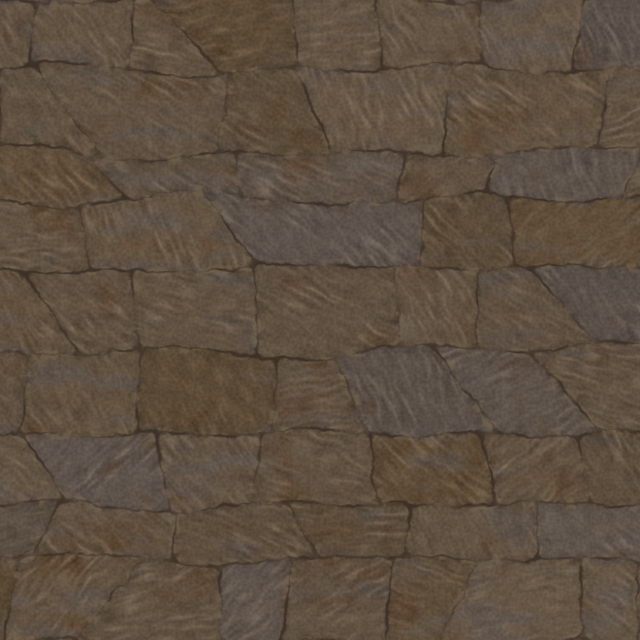
Reproduce this texture procedurally as a WebGL 2 fragment shader.

```glsl
#version 300 es
precision highp float;
// Weathered wall of rough stones laid in uneven courses with slanted joints.
// Courses and stones come from jittered edges; gradient noise adds chisel
// marks, mineral stains, grain and broken mortar along the joints.
uniform vec2 u_resolution;
out vec4 fragColor;

const float COURSES = 9.0;
const float STONE_WIDTH = 0.165;
const vec3 BROWN = vec3(0.388, 0.326, 0.262);
const vec3 OCHRE = vec3(0.358, 0.287, 0.203);
const vec3 SLATE = vec3(0.362, 0.324, 0.298);
const vec3 RUST = vec3(0.345, 0.245, 0.160);
const vec3 JOINT = vec3(0.225, 0.180, 0.145);
const vec3 MORTAR = vec3(0.475, 0.405, 0.320);

vec2 hash2(vec2 p) {
  vec3 q = fract(p.xyx * vec3(0.1031, 0.1030, 0.0973));
  q += dot(q, q.yzx + 33.33);
  return fract((q.xx + q.yz) * q.zy);
}

float cornerSlope(vec2 cell, vec2 offset) {
  float angle = 6.2832 * hash2(cell).x;
  return dot(vec2(cos(angle), sin(angle)), offset);
}

float gradientNoise(vec2 p) {
  vec2 i = floor(p), f = p - i;
  vec2 u = f * f * f * (f * (f * 6.0 - 15.0) + 10.0);
  vec2 e = vec2(1.0, 0.0);
  float low = mix(cornerSlope(i, f), cornerSlope(i + e, f - e), u.x);
  float high = mix(cornerSlope(i + e.yx, f - e.yx), cornerSlope(i + e.xx, f - e.xx), u.x);
  return mix(low, high, u.y);
}

float fbm(vec2 p) {
  float sum = 0.0, gain = 1.0;
  for (int k = 0; k < 4; k++) {
    sum += gain * gradientNoise(p);
    p = p * 2.03 + 17.3;
    gain *= 0.55;
  }
  return sum;
}

float smoothMin(float a, float b, float k) {
  float h = max(k - abs(a - b), 0.0) / k;
  return min(a, b) - 0.25 * h * h * k;
}

// Course below the point: x = index, y = distance to the nearest bed joint.
vec2 findCourse(vec2 p) {
  float base = floor(p.y * COURSES), index = base, below = 1.0, above = 1.0;
  for (float k = -1.0; k < 3.0; k++) {
    float row = base + k;
    float jitter = 0.5 * (hash2(vec2(row, 7.0)).x - 0.5);
    float wave = 0.028 * gradientNoise(vec2(p.x * 5.0, row * 5.37));
    float d = p.y - (row + jitter) / COURSES - wave;
    if (d >= 0.0) { index = row; below = d; above = 1.0; }
    else above = min(above, -d);
  }
  return vec2(index, min(below, above));
}

// Stone within a course: x = index, y = distance to the nearest side joint.
vec2 findStone(vec2 p, float course) {
  vec2 h = hash2(vec2(course, 31.0));
  float width = STONE_WIDTH * mix(0.85, 1.25, h.x);
  float x = p.x + h.y, mid = (course + 0.5) / COURSES;
  float base = floor(x / width), index = base, left = 1.0, right = 1.0;
  for (float k = -1.0; k < 3.0; k++) {
    vec2 r = hash2(vec2(base + k, course * 3.0 + 50.0));
    float tilt = 2.0 * fract(r.y * 7.0) - 1.0;
    float slope = tilt * (r.y < 0.7 ? 0.18 : 0.95);
    float edge = (base + k + 0.6 * (r.x - 0.5)) * width + slope * (p.y - mid);
    float d = (x - edge) * inversesqrt(1.0 + slope * slope);
    if (d >= 0.0) { index = base + k; left = d; right = 1.0; }
    else right = min(right, -d);
  }
  return vec2(index, min(left, right));
}

// Fine ridges along a direction chosen for each stone.
float chiselMarks(vec2 p, float angle, float seed) {
  float c = cos(angle), s = sin(angle);
  vec2 q = mat2(c, -s, s, c) * p + 0.008 * gradientNoise(p * 24.0 + seed);
  return gradientNoise(q * vec2(26.0, 125.0) + seed * 9.0);
}

vec3 stoneColour(vec2 p, vec2 id) {
  vec2 a = hash2(id * vec2(13.7, 29.3) + 80.0), b = hash2(id * vec2(41.9, 17.1) + 140.0);
  float seed = a.x * 40.0;
  vec3 colour = mix(BROWN, OCHRE, 0.9 * smoothstep(0.5, 1.0, a.x));
  colour = mix(colour, SLATE, 0.9 * smoothstep(0.72, 0.92, a.y));
  // Stains: rusty blotches and grey bands drawn out along the bed
  float blotch = fbm(p * vec2(8.0, 11.0) + seed);
  float band = fbm(p * vec2(6.0, 21.0) - seed);
  colour = mix(colour, RUST, 0.5 * smoothstep(0.15, 0.75, blotch + 0.3 * (b.x - 0.5)));
  colour = mix(colour, SLATE, 0.7 * smoothstep(0.05, 0.55, band + 0.3 * (b.y - 0.5)));
  // Surface relief
  float angle = mix(-1.2, 0.9, b.x * b.x);
  float cover = 0.3 + 0.7 * smoothstep(-0.2, 0.35, gradientNoise(p * 13.0 + seed));
  float ridges = chiselMarks(p, angle, seed);
  float relief = cover * (0.12 * ridges + 0.13 * max(ridges - 0.12, 0.0));
  relief += 0.045 * fbm(p * 45.0) + 0.065 * gradientNoise(p * 190.0);
  return colour * (1.0 + 0.08 * (b.y - 0.5)) + relief * vec3(0.75, 0.70, 0.62);
}

void main() {
  vec2 p = gl_FragCoord.xy / u_resolution.y;
  vec2 rough = vec2(fbm(p * 26.0), fbm(p * 26.0 + 60.0));
  vec2 q = p + 0.006 * rough;
  vec2 course = findCourse(q);
  vec2 stone = findStone(q, course.x);
  float edge = smoothMin(course.y, stone.y, 0.012);
  vec3 colour = stoneColour(p, vec2(stone.x, course.x));

  // Worn rims, crumbled pale mortar and short dark gaps
  float wear = fbm(p * 15.0 + 25.0);
  colour *= 1.0 - 0.11 * exp(-edge / 0.008);
  float crumbs = smoothstep(0.0, 0.4, fbm(p * vec2(34.0, 46.0) + 90.0));
  colour = mix(colour, MORTAR, 0.55 * crumbs * smoothstep(0.013, 0.002, edge + 0.005 * rough.x));
  float halfWidth = 0.0032 + 0.0025 * wear;
  float gap = smoothstep(max(halfWidth, 0.0015), 0.0, edge);
  colour = mix(colour, JOINT, gap * clamp(0.5 + 1.1 * wear, 0.05, 0.9));
  fragColor = vec4(colour, 1.0);
}
```
